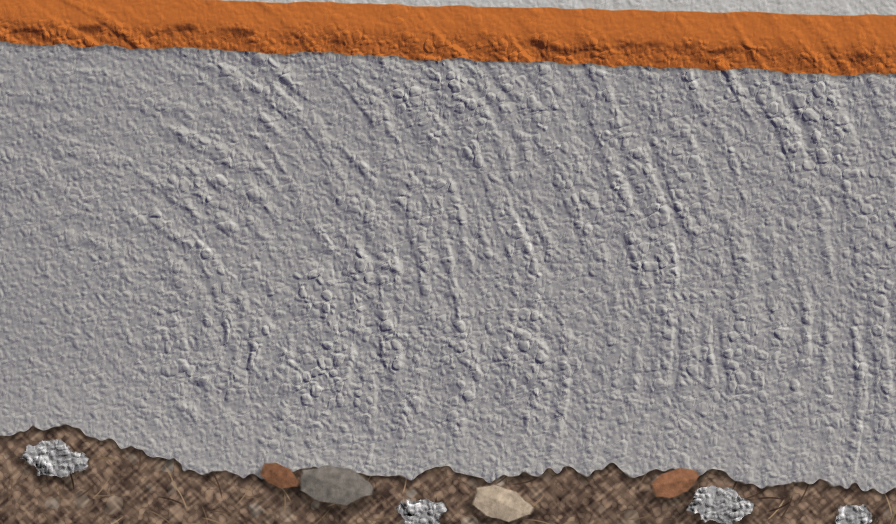
Give the GLSL for this texture, as a WebGL 1 fragment shader.

```glsl
precision highp float;
uniform vec2 u_resolution;

float hash(vec2 p) {
  return fract(sin(dot(p, vec2(127.1, 311.7))) * 43758.545);
}

float noise(vec2 p) {
  vec2 i = floor(p), f = fract(p);
  f = f * f * (3.0 - 2.0 * f);
  return mix(mix(hash(i), hash(i + vec2(1.0, 0.0)), f.x),
             mix(hash(i + vec2(0.0, 1.0)), hash(i + 1.0), f.x), f.y);
}

vec2 turn(vec2 p, float a) {
  float c = cos(a), s = sin(a);
  return vec2(c * p.x - s * p.y, s * p.x + c * p.y);
}

float fbm(vec2 p) {
  float sum = 0.0, gain = 0.5;
  for (int i = 0; i < 4; i++) {
    sum += gain * noise(p);
    p = turn(p, 0.7) * 2.03 + 17.3;
    gain *= 0.5;
  }
  return sum;
}

// Rounded grains of random size: x is height, y is a tint per grain
vec2 grains(vec2 p) {
  vec2 best = vec2(0.0);
  for (int j = -1; j <= 1; j++) {
    for (int i = -1; i <= 1; i++) {
      vec2 cell = floor(p) + vec2(float(i), float(j));
      vec2 centre = cell + vec2(hash(cell), hash(cell + 41.0));
      float size = hash(cell + 7.0);
      float radius = mix(0.15, 0.75, size * size);
      vec2 d = (p - centre) / radius;
      float h = radius * sqrt(max(0.0, 1.0 - dot(d, d)));
      if (h > best.x) best = vec2(h, hash(cell + 13.0));
    }
  }
  return best;
}

// Plaster height: grains gathered along trowel strokes that sweep round a centre
float plasterHeight(vec2 p, float rough) {
  vec2 d = p - vec2(0.13, 0.32);
  float r = length(d) + 0.035 * noise(p * 8.0) + 0.008 * noise(p * 40.0);
  float ridge = noise(vec2(r * 52.0, atan(d.y, d.x) * 7.0));
  ridge = mix(0.4, smoothstep(0.3, 0.85, ridge), smoothstep(0.14, 0.3, r));
  vec2 q = turn(p, 0.6) + 0.009 * vec2(noise(p * 60.0), noise(p * 60.0 + 9.0));
  float h = grains(q * 64.0).x * rough * (0.45 + 0.9 * ridge);
  h += 0.55 * grains(q * 118.0 + 5.0).x * (0.5 + 0.5 * rough);
  return h + 0.75 * ridge * rough + 0.6 * rough * noise(q * 42.0) + 0.3 * noise(turn(p, 1.1) * 170.0);
}

float slopeLight(vec2 p, float rough) {
  vec2 toLight = vec2(0.0030, 0.0034);
  return plasterHeight(p - toLight * 0.5, rough) - plasterHeight(p + toLight * 0.5, rough);
}

float groundEdge(float x) {
  float y = 0.098 + 0.078 * (1.0 - smoothstep(0.1, 0.47, x)) - 0.025 * smoothstep(1.2, 1.52, x);
  return y + 0.045 * (fbm(vec2(x * 13.0, 3.0)) - 0.47) + 0.016 * (noise(vec2(x * 48.0, 8.0)) - 0.5);
}

vec3 plaster(vec2 p, float edge) {
  float rough = 0.45 + 0.55 * smoothstep(0.1, 0.6, p.x);
  rough *= mix(0.5, 1.0, smoothstep(0.1, 0.33, p.y));
  rough *= 0.65 + 0.7 * noise(p * 6.0);
  float lit = 0.64 + 1.2 * slopeLight(p, rough) + 0.08 * (fbm(p * 4.0) - 0.47);
  lit += 0.10 * (1.0 - smoothstep(0.0, 0.17, p.y - edge));
  vec3 col = mix(vec3(0.34, 0.33, 0.38), vec3(0.69, 0.675, 0.655), clamp(lit, -0.35, 1.0));
  return col + 0.2 * max(lit - 1.0, 0.0);
}

vec3 orangeBand(vec2 p, float t) {
  float lower = 1.0 - smoothstep(0.25, 0.65, t);
  float lit = 0.86 - 0.27 * lower + (0.3 + 0.75 * lower) * slopeLight(p + 3.0, 0.9);
  float crack = abs(t - 0.33 - 0.35 * (fbm(vec2(p.x * 12.0, 2.0)) - 0.47));
  lit -= 0.5 * (1.0 - smoothstep(0.02, 0.12, crack)) * smoothstep(0.4, 0.8, noise(p * vec2(28.0, 60.0)));
  return mix(vec3(0.36, 0.19, 0.11), vec3(0.77, 0.44, 0.21), clamp(lit, -0.2, 1.1));
}

// Earth with fine debris, dark gaps and a few pebbles
vec3 soil(vec2 p) {
  vec2 q = turn(p, 0.5) + 0.012 * vec2(noise(p * 50.0), noise(p * 50.0 + 9.0));
  vec2 stone = grains(q * 34.0);
  vec2 grit = grains(q * 85.0);
  float fibre = noise(turn(p, 0.8) * vec2(45.0, 190.0)) + noise(turn(p, -0.7) * vec2(45.0, 190.0));
  float tone = 0.42 * fibre + 0.5 * fbm(p * 40.0) + 0.5 * grit.x - 0.15;
  vec3 col = mix(vec3(0.15, 0.11, 0.10), vec3(0.60, 0.50, 0.42), clamp(tone, 0.0, 1.0));
  vec3 pebble = mix(vec3(0.46, 0.34, 0.25), vec3(0.58, 0.54, 0.50), stone.y);
  float shade = 0.6 + 0.6 * stone.x + 0.45 * (fibre - 1.0);
  return mix(col, pebble * shade, 0.8 * smoothstep(0.3, 0.4, stone.x) * step(0.45, stone.y));
}

// Dry straw scattered along the ground
vec3 addStraw(vec3 col, vec2 p, float aspect, float px) {
  for (int i = 0; i < 90; i++) {
    float k = float(i);
    vec2 c = vec2(hash(vec2(k, 1.0)) * aspect, 0.15 * hash(vec2(k, 2.0)));
    vec2 d = turn(p - c, 3.14 * hash(vec2(k, 3.0)));
    float bend = abs(d.y + 4.0 * d.x * d.x);
    float mask = 1.0 - smoothstep(0.0004, 0.0012 + px * 0.7, bend);
    mask *= 1.0 - smoothstep(0.015, 0.03, abs(d.x));
    col = mix(col, mix(vec3(0.16, 0.11, 0.09), vec3(0.72, 0.60, 0.46), hash(vec2(k, 4.0))), mask * 0.7);
  }
  return col;
}

// Angular rock; rubble breaks its outline and surface into grains
vec3 addRock(vec3 col, vec2 p, vec2 c, vec2 size, float tilt, vec3 tint, float rubble, float px) {
  vec2 d = turn(p - c, tilt) / size, a = abs(d);
  float dist = max(max(a.x, a.y), 0.72 * (a.x + a.y) + 0.12 * d.x);
  dist += (0.25 + 0.9 * rubble) * (fbm(p * 38.0) - 0.47);
  float soft = px / size.y;
  col *= 1.0 - 0.4 * (1.0 - smoothstep(0.9, 1.3, dist + 0.3 * d.y));
  float shade = 0.92 + 0.12 * smoothstep(-0.1, 0.1, d.y + 0.4 * d.x) + 0.5 * (fbm(p * 110.0) - 0.47);
  shade += rubble * 1.1 * slopeLight(p, 1.0);
  return mix(col, tint * shade, 1.0 - smoothstep(1.0 - soft, 1.0 + soft, dist));
}

void main() {
  float px = 1.0 / u_resolution.y;
  vec2 p = gl_FragCoord.xy * px;
  float aspect = u_resolution.x * px;
  float edge = groundEdge(p.x) + 0.012 * (noise(p * 60.0) - 0.5);
  vec3 col = plaster(p, edge);

  // Painted band and the pale strip above it
  float wobble = 0.016 * (fbm(vec2(p.x * 24.0, 5.0)) - 0.47);
  float low = 0.919 - 0.037 * p.x + wobble;
  float high = 1.008 - 0.0225 * p.x + 0.5 * wobble;
  col *= 1.0 - 0.22 * (1.0 - smoothstep(0.0, 0.012, low - p.y));
  col = mix(col, orangeBand(p, (p.y - low) / (high - low)), smoothstep(-px, px, p.y - low));
  col = mix(col, vec3(0.70, 0.69, 0.68) + 0.25 * slopeLight(p, 0.4), smoothstep(-px, px, p.y - high));

  // Ground with contact shadow, straw and larger rocks
  vec3 ground = addStraw(soil(p), p, aspect, px);
  ground *= mix(0.55, 1.0, smoothstep(0.0, 0.018, edge - p.y));
  col = mix(col, ground, smoothstep(-px, px, edge - p.y));
  vec3 grey = vec3(0.51, 0.48, 0.45), ash = vec3(0.56, 0.55, 0.55), rust = vec3(0.55, 0.38, 0.28);
  col = addRock(col, p, vec2(0.645, 0.073), vec2(0.068, 0.034), 0.15, grey * 0.9, 0.0, px);
  col = addRock(col, p, vec2(0.96, 0.039), vec2(0.056, 0.030), 0.25, vec3(0.69, 0.62, 0.54), 0.0, px);
  col = addRock(col, p, vec2(1.29, 0.080), vec2(0.046, 0.024), -0.35, rust, 0.0, px);
  col = addRock(col, p, vec2(0.535, 0.090), vec2(0.036, 0.020), 0.4, rust * 0.9, 0.0, px);
  col = addRock(col, p, vec2(0.105, 0.125), vec2(0.055, 0.030), 0.1, ash, 1.0, px);
  col = addRock(col, p, vec2(0.805, 0.024), vec2(0.045, 0.027), -0.2, ash, 1.0, px);
  col = addRock(col, p, vec2(1.38, 0.038), vec2(0.058, 0.034), 0.1, ash, 1.0, px);
  col = addRock(col, p, vec2(1.63, 0.014), vec2(0.040, 0.024), 0.1, ash, 1.0, px);
  gl_FragColor = vec4(clamp(col, 0.0, 1.0), 1.0);
}
```
